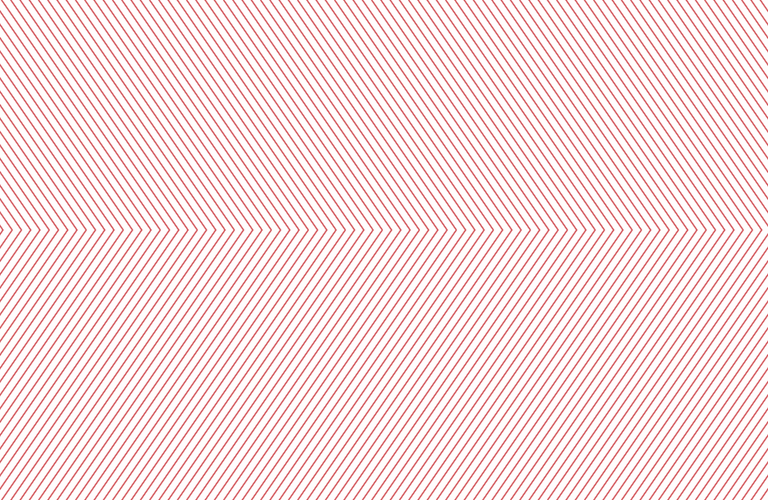
Write a WebGL 1 fragment shader that draws this pattern.

```glsl
precision highp float;

// Thin red chevron lines on white, all pointing right along one fold.
// Mirroring y about the fold turns slanted stripes into chevrons;
// each stripe is a periodic distance with box-filtered edges.

uniform vec2 u_resolution;

const float REPEATS = 83.0;     // chevrons across the canvas width
const float FOLD_HEIGHT = 0.54; // fold, as a fraction of canvas height
const float SLANT = 0.69;       // horizontal run per unit of rise
const float TIP_PHASE = 0.32;   // first tip, in periods from the left
const float LINE_SHARE = 0.18;  // line width as a share of the period
const float SOFTNESS = 1.1;     // edge filter width, in output samples

const vec3 PAPER = vec3(1.0, 0.994, 0.994);
const vec3 INK = vec3(0.82, 0.31, 0.33);

// Position measured across the stripes, in periods.
float chevronPhase(vec2 p, float slant, float repeats, float offset) {
  return (p.x + slant * abs(p.y)) * repeats - offset;
}

// Distance to the nearest stripe centre, in periods.
float stripeDistance(float phase) {
  return abs(fract(phase + 0.5) - 0.5);
}

// Share of a filter window covered by a line of the given width.
float lineCoverage(float distanceToLine, float width, float window) {
  float overlap = 0.5 * (width + window) - distanceToLine;
  return clamp(overlap, 0.0, min(width, window)) / window;
}

void main() {
  // Width-based units, with y measured from the fold.
  vec2 fold = vec2(0.0, FOLD_HEIGHT * u_resolution.y);
  vec2 p = (gl_FragCoord.xy - fold) / u_resolution.x;

  // One output sample, expressed in periods across the slanted stripe.
  float window = SOFTNESS * REPEATS * length(vec2(1.0, SLANT)) / u_resolution.x;

  float phase = chevronPhase(p, SLANT, REPEATS, TIP_PHASE);
  float ink = lineCoverage(stripeDistance(phase), LINE_SHARE, window);
  gl_FragColor = vec4(mix(PAPER, INK, ink), 1.0);
}
```
